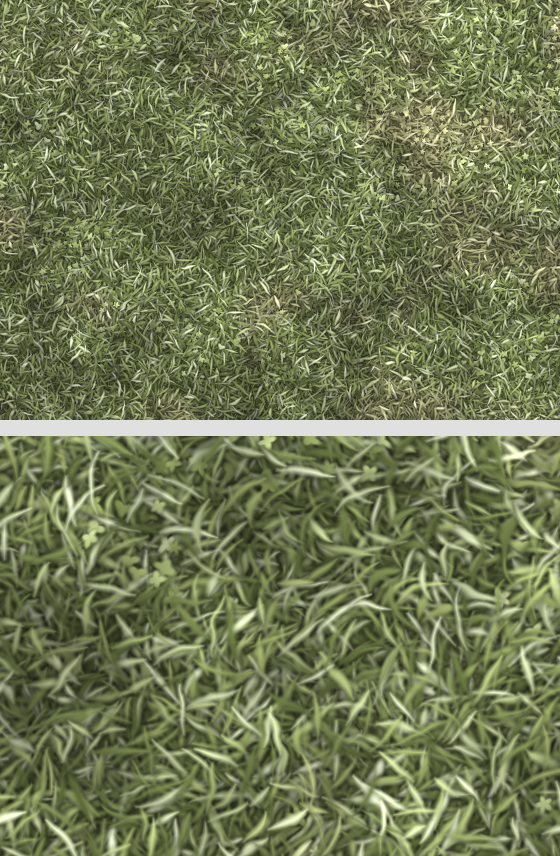
Top, the full canvas; bottom, a detail of the centre.
This texture is drawn by a Shadertoy shader. Its source:

```glsl
// Sunlit rough lawn seen from above: fine grass blades and clusters of lobed leaves.
// Jittered grids of bent blades are stacked from dark depths to bright tips,
// each blade shading what lies below; broad noise adds clumps and dry patches.

#define LAYERS 19
#define CELL 0.031
#define BLADE_LENGTH vec2(0.30, 0.80)
#define BLADE_WIDTH vec2(0.045, 0.108)
#define LEAF_SHARE 0.30
#define BEND 0.45
#define ANGLE_SPREAD 2.9
#define SHADOW 0.21
#define CLUMP_CONTRAST 0.95
#define EXPOSURE 1.18
#define TONE_GAMMA 0.74
#define SOFTNESS 0.0026

float hash(vec2 p) {
    return fract(sin(dot(p, vec2(127.1, 311.7))) * 43758.5453);
}

vec4 hash4(vec2 p) {
    float a = dot(p, vec2(127.1, 311.7));
    float b = dot(p, vec2(269.5, 183.3));
    return fract(sin(vec4(a, b, a + b, a - b) + vec4(0.0, 1.3, 2.1, 4.7)) * 43758.5453);
}

float noise(vec2 p) {
    vec2 i = floor(p), f = fract(p);
    f = f * f * (3.0 - 2.0 * f);
    float low = mix(hash(i), hash(i + vec2(1, 0)), f.x);
    float high = mix(hash(i + vec2(0, 1)), hash(i + vec2(1, 1)), f.x);
    return mix(low, high, f.y);
}

float fbm(vec2 p) {
    return 0.55 * noise(p) + 0.3 * noise(p * 2.1 + 7.3) + 0.15 * noise(p * 4.3 + 3.1);
}

// Grass colour from deep green through olive to sun-bleached
vec3 grassColour(float tone, float sheen) {
    vec3 deep = vec3(0.21, 0.24, 0.13);
    vec3 shade = vec3(0.32, 0.36, 0.21);
    vec3 olive = vec3(0.42, 0.46, 0.28);
    vec3 lit = mix(vec3(0.55, 0.60, 0.38), vec3(0.55, 0.58, 0.47), sheen);
    vec3 bleached = vec3(0.74, 0.77, 0.65);
    vec3 c = mix(deep, shade, smoothstep(0.05, 0.27, tone));
    c = mix(c, olive, smoothstep(0.27, 0.50, tone));
    c = mix(c, lit, smoothstep(0.50, 0.76, tone));
    return mix(c, bleached, smoothstep(0.76, 1.0, tone));
}

// Signed distance to a tapered blade; d.x runs along it
float bladeDistance(vec2 d, float len, float width) {
    float s = d.x / len;
    return max(abs(d.y) - width * (1.0 - s * s), abs(d.x) - len);
}

// Approximate distance to a ragged leaf with a few lobes
float leafDistance(vec2 d, float size, float lobes) {
    float turn = atan(d.y, d.x);
    float rim = 0.74 + 0.20 * cos(lobes * turn) + 0.10 * sin(2.0 * turn + lobes);
    return length(d * vec2(1.0, 1.3)) - size * rim;
}

void addLayer(inout vec3 col, vec2 p, float layer, float flow, float blur) {
    vec2 offset = layer * vec2(17.37, 9.71);
    vec2 q = p / CELL + offset;
    vec2 home = floor(q);
    float depth = layer / float(LAYERS - 1);
    for (int j = -1; j <= 1; j++)
    for (int i = -1; i <= 1; i++) {
        vec2 id = home + vec2(i, j);
        vec4 place = hash4(id + layer * 3.17);
        vec4 look = hash4(id + layer * 5.31 + 41.7);

        // Heading and bend
        float len = mix(BLADE_LENGTH.x, BLADE_LENGTH.y, look.x);
        float width = mix(BLADE_WIDTH.x, BLADE_WIDTH.y, look.y * look.y);
        float angle = flow + ANGLE_SPREAD * (place.z - 0.5);
        vec2 along = vec2(cos(angle), sin(angle));
        vec2 d = q - id - place.xy;
        d = vec2(dot(d, along), dot(d, vec2(-along.y, along.x)));

        // Leaves gather in clusters, blades grow everywhere
        bool leaf = place.w < LEAF_SHARE
            && noise((id - offset) * CELL * 9.0) > 0.56 + 0.8 * place.w;
        float dist;
        if (leaf) {
            len = 0.20 + 0.16 * look.x;
            width = len;
            dist = leafDistance(d, len, 3.0 + floor(3.0 * look.y));
        } else {
            d.y += BEND * (look.w - 0.5) * (d.x * d.x - len * len / 3.0);
            dist = bladeDistance(d, len, width);
        }

        // Shadow first, then the blade with a lit side and a fading root
        col *= 1.0 - SHADOW * smoothstep(0.20, 0.0, dist);
        float tone = leaf ? 0.3 + 0.55 * look.z : look.z;
        vec3 blade = grassColour(tone, fract(look.w * 7.0));
        float side = clamp(d.y / width, -1.0, 1.0) * sign(along.x);
        blade *= mix(0.64, 1.06, depth) * (1.0 + 0.10 * side + 0.16 * d.x / len);
        col = mix(col, blade, smoothstep(blur, -blur, dist));
    }
}

void mainImage(out vec4 fragColor, in vec2 fragCoord) {
    vec2 p = fragCoord / iResolution.y;
    float blur = max(SOFTNESS, 0.8 / iResolution.y) / CELL;

    // Stack slightly crumpled grass over dark soil
    float flow = 0.6 + 2.4 * (noise(p * 4.0 + 5.2) - 0.5);
    vec2 crumpled = p + 0.004 * vec2(noise(p * 75.0), noise(p * 75.0 + 31.0));
    vec3 col = vec3(0.20, 0.22, 0.13);
    for (int k = 0; k < LAYERS; k++) addLayer(col, crumpled, float(k), flow, blur);

    // Uneven clumps, with more sun towards the upper right
    float clump = fbm(p * 12.0 + 2.7) - 0.5;
    float sun = smoothstep(0.9, 2.2, p.x + p.y);
    col *= EXPOSURE * (1.0 + CLUMP_CONTRAST * clump) * (0.96 + 0.22 * sun);

    // Dry straw patches
    float dry = smoothstep(0.56, 0.82, fbm(p * 4.5 + 11.0) + 0.10 * sun);
    dry = max(dry, smoothstep(0.13, 0.02, distance(p, vec2(1.32, 0.36))));
    float grey = dot(col, vec3(0.3, 0.6, 0.1));
    col = mix(col, grey * vec3(1.14, 1.04, 0.82), 0.5 * dry);

    // Lift the shadows while keeping hues
    col *= pow(max(grey, 0.01), TONE_GAMMA - 1.0);
    fragColor = vec4(clamp(col, 0.0, 1.0), 1.0);
}
```
